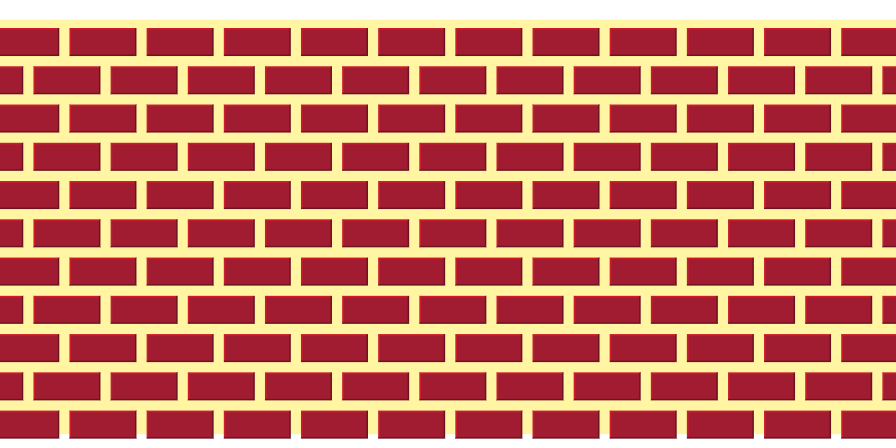
Write a Shadertoy shader that draws this pattern.

```glsl
float boxDistance(vec2 p, vec2 halfSize) {
    vec2 q = abs(p) - halfSize;
    return length(max(q, 0.0)) + min(max(q.x, q.y), 0.0);
}

// Antialiased fill of a signed distance
float coverage(float d, float pixel) {
    return clamp(0.5 - d / pixel, 0.0, 1.0);
}

// Brick face with a lit top-left edge and a shaded bottom-right edge
vec3 brickColor(vec2 p, vec2 halfSize, float pixel) {
    vec2 fromTopLeft = p + halfSize;
    vec2 fromBottomRight = halfSize - p;
    float lit = coverage(min(fromTopLeft.x, fromTopLeft.y) - 0.0036, pixel);
    float shaded = coverage(min(fromBottomRight.x, fromBottomRight.y) - 0.0034, pixel);
    vec3 color = mix(vec3(0.63, 0.11, 0.19), vec3(0.80, 0.11, 0.17), lit);
    return mix(color, vec3(0.43, 0.07, 0.13), shaded);
}

void mainImage(out vec4 fragColor, in vec2 fragCoord) {
    // Canvas heights, with y running downward
    float pixel = 1.0 / iResolution.y;
    vec2 p = vec2(fragCoord.x, iResolution.y - fragCoord.y) * pixel;

    // Mortar band on white
    float band = abs(p.y - 0.5065) - 0.4625;
    vec3 color = mix(vec3(1.0), vec3(1.0, 0.96, 0.64), coverage(band, pixel));

    // Running bond: odd courses shift sideways
    vec2 pitch = vec2(0.17227, 0.0854);
    vec2 halfBrick = vec2(0.0748, 0.0313);
    vec2 grid = p - vec2(-0.0286, 0.0511);
    float course = floor(grid.y / pitch.y);
    grid.x -= 0.0919 * mod(course, 2.0);
    vec2 local = (fract(grid / pitch) - 0.5) * pitch;

    float brick = coverage(boxDistance(local, halfBrick), pixel) * step(0.0, course);
    color = mix(color, brickColor(local, halfBrick, pixel), brick);
    fragColor = vec4(color, 1.0);
}
```
